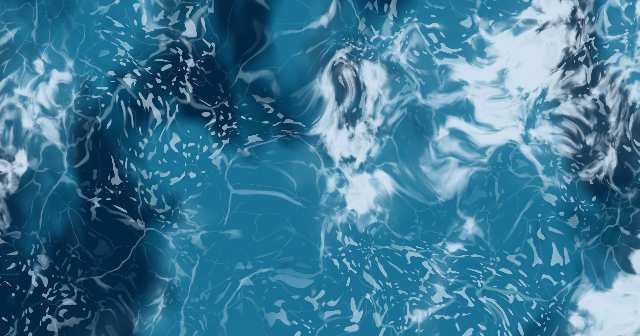
This texture is drawn by a Shadertoy shader. Its source:

```glsl
const vec2 FLOW_DIR = vec2(0.53, 0.85);
const vec3 NAVY = vec3(0.005, 0.15, 0.26);
const vec3 DEEP = vec3(0.03, 0.30, 0.43);
const vec3 TEAL = vec3(0.10, 0.45, 0.59);
const vec3 FOAM = vec3(0.81, 0.88, 0.94);

float hash(vec2 p) {
    return fract(sin(dot(p, vec2(127.1, 311.7))) * 43758.5453);
}

float noise(vec2 p) {
    vec2 i = floor(p), f = fract(p);
    f = f * f * (3.0 - 2.0 * f);
    float low = mix(hash(i), hash(i + vec2(1, 0)), f.x);
    float high = mix(hash(i + vec2(0, 1)), hash(i + vec2(1, 1)), f.x);
    return mix(low, high, f.y);
}

float fbm(vec2 p, int octaves) {
    const mat2 turn = mat2(1.6, 1.2, -1.2, 1.6);
    float sum = 0.0, total = 0.0, amp = 0.5;
    for (int i = 0; i < octaves; i++) {
        sum += amp * noise(p);
        total += amp;
        p = turn * p + 17.3;
        amp *= 0.5;
    }
    return sum / total;
}

vec2 warp(vec2 p, float scale, float amount) {
    vec2 offset = vec2(fbm(p * scale, 3), fbm(p * scale + 41.7, 3));
    return p + amount * (offset - 0.5);
}

// Threads along the borders of irregular cells
float veins(vec2 p, float width) {
    vec2 cell = floor(p), f = fract(p);
    float nearest = 8.0, second = 8.0;
    for (int y = -1; y <= 1; y++) {
        for (int x = -1; x <= 1; x++) {
            vec2 o = vec2(x, y);
            vec2 seed = vec2(hash(cell + o), hash(cell + o + 53.1));
            float d = length(o + seed - f);
            second = min(second, max(d, nearest));
            nearest = min(nearest, d);
        }
    }
    return 1.0 - smoothstep(width * 0.25, width, second - nearest);
}

// Soft band from a to b
float streak(vec2 p, vec2 a, vec2 b, float width) {
    vec2 ab = b - a;
    float t = clamp(dot(p - a, ab) / dot(ab, ab), 0.0, 1.0);
    return 1.0 - smoothstep(0.0, width, length(p - a - t * ab));
}

float foamBands(vec2 p) {
    float bands = streak(p, vec2(1.08, 0.39), vec2(1.48, 0.63), 0.10);
    bands = max(bands, streak(p, vec2(1.48, 0.74), vec2(1.62, 0.94), 0.15));
    bands = max(bands, 0.8 * streak(p, vec2(0.42, 0.02), vec2(0.60, 0.36), 0.07));
    bands = max(bands, 0.7 * streak(p, vec2(0.89, 0.52), vec2(1.02, 0.96), 0.09));
    bands = max(bands, 0.8 * streak(p, vec2(1.22, 0.03), vec2(1.37, 0.34), 0.07));
    return max(bands, streak(p, vec2(1.75, 0.0), vec2(1.92, 0.20), 0.10));
}

vec3 waterColor(float level) {
    vec3 color = mix(NAVY, DEEP, smoothstep(0.33, 0.47, level));
    return mix(color, TEAL, smoothstep(0.43, 0.57, level));
}

void mainImage(out vec4 fragColor, in vec2 fragCoord) {
    vec2 p = fragCoord / iResolution.y;

    // Swirled coordinates, stretched along the drift
    vec2 swirl = warp(warp(p, 3.2, 0.28), 15.0, 0.055);
    vec2 across = vec2(FLOW_DIR.y, -FLOW_DIR.x);
    vec2 flow = vec2(dot(swirl, across), 0.6 * dot(swirl, FLOW_DIR));
    float grain = fbm(swirl * 26.0, 4);

    // Deep water with soft lighter clouds
    float level = fbm(warp(p, 2.0, 0.3) * vec2(3.4, 2.5) + 8.0, 4);
    level += 0.08 * smoothstep(0.1, 0.9, p.x) - 0.05 + 0.05 * (grain - 0.5);
    vec3 color = waterColor(level);

    // Foam density drives thread width and strength
    float drift = smoothstep(0.38, 0.72, fbm(flow * 3.2 + 3.0, 4));
    float density = clamp(0.75 * drift + 0.75 * foamBands(warp(p, 7.0, 0.16)), 0.0, 1.0);
    float torn = smoothstep(0.28, 0.58, grain);

    float web = veins(flow * vec2(5.0, 6.5), mix(0.05, 0.30, density));
    web *= mix(0.35, 0.9, density) * torn;
    float lace = veins(swirl * 12.0 + 5.0, mix(0.05, 0.24, density));
    lace *= mix(0.12, 0.75, density) * torn;

    // Scattered flecks in drifting patches
    float patches = smoothstep(0.36, 0.62, fbm(flow * 4.0 + 29.0, 3));
    float flecks = smoothstep(0.68, 0.78, noise(mat2(0.8, 0.6, -0.6, 0.8) * swirl * 78.0));
    flecks *= 0.65 * patches;

    float core = 0.92 * smoothstep(0.62, 1.0, density + 0.9 * (grain - 0.5));
    float haze = 0.24 * density * (0.5 + grain);

    float clear = (1.0 - web) * (1.0 - lace) * (1.0 - flecks) * (1.0 - core) * (1.0 - haze);
    fragColor = vec4(mix(color, FOAM, 1.0 - clear), 1.0);
}
```
